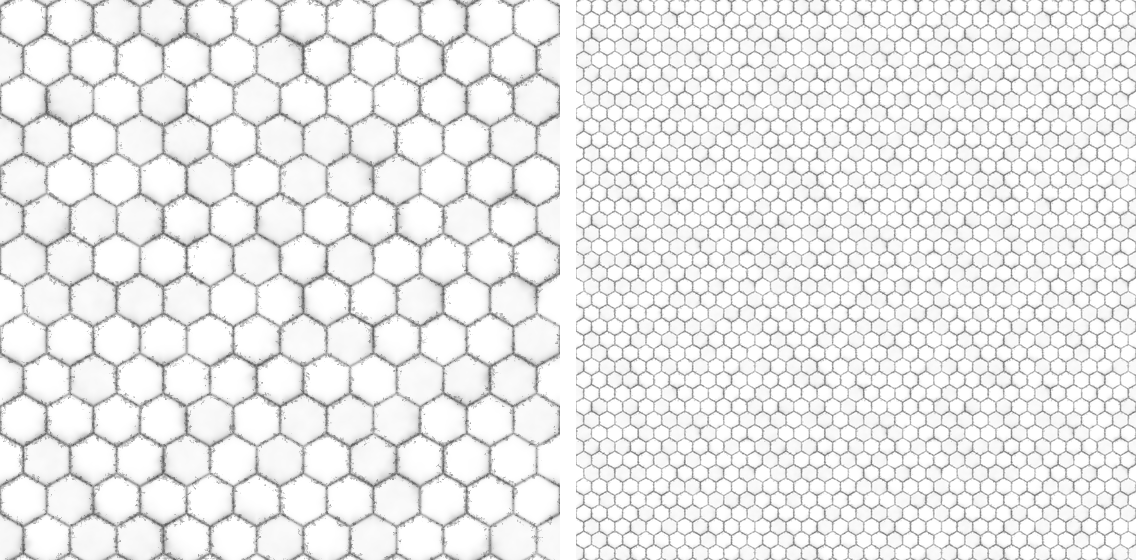
Left, the tile; right, the same tile 3 across and 3 down.
Write a Shadertoy shader that draws this pattern.

```glsl
// Seamless white hexagon tiles with dark, smudged and crumbling grey joints.

#define COLS 12.0          // tiles across
#define ROWS 14.0          // tile rows, must be even
#define JOINT_WIDTH 0.03   // in tile widths, like all lengths below
#define JOINT_DARK 0.33
#define SMUDGE_REACH 0.075
#define SMUDGE_DARK 0.32
#define GRAIN_FALLOFF 4.0
#define GRAIN_DARK 0.24
#define GRAIN_PERIOD 70
#define WEAR_PERIOD 8
#define TINT_SHARE 0.3     // share of slightly grey tiles
#define TINT_DARK 0.03

const float TAU = 6.2831853;
const uint MIX = 1664525u;

// Integer hash to two values in 0..1
vec2 hash2(ivec2 cell) {
    uvec2 v = uvec2(cell) * MIX + 12345u;
    v.x += v.y * MIX;
    v.y += v.x * MIX;
    v ^= v >> 16u;
    v.x += v.y * MIX;
    v.y += v.x * MIX;
    v ^= v >> 16u;
    return vec2(v >> 8u) * exp2(-24.0);
}

float cornerRamp(ivec2 corner, vec2 offset, int period) {
    ivec2 wrapped = ((corner % period) + period) % period;
    float angle = TAU * hash2(wrapped + period * 7).x;
    return dot(vec2(cos(angle), sin(angle)), offset);
}

// Gradient noise that wraps over the unit square
float gradientNoise(vec2 uv, int period) {
    vec2 p = uv * float(period);
    ivec2 i = ivec2(floor(p));
    vec2 f = fract(p);
    vec2 w = f * f * f * (f * (f * 6.0 - 15.0) + 10.0);
    float low = mix(cornerRamp(i, f, period),
                    cornerRamp(i + ivec2(1, 0), f - vec2(1, 0), period), w.x);
    float high = mix(cornerRamp(i + ivec2(0, 1), f - vec2(0, 1), period),
                     cornerRamp(i + ivec2(1, 1), f - vec2(1, 1), period), w.x);
    return mix(low, high, w.y);
}

float fbm(vec2 uv, int period, float gain) {
    float sum = 0.0, amplitude = 0.5;
    for (int octave = 0; octave < 3; octave++) {
        sum += amplitude * gradientNoise(uv, period);
        amplitude *= gain;
        period *= 2;
    }
    return sum;
}

// Distance to the nearest joint; also gives the offset from the tile centre and the tile id
float hexTile(vec2 uv, out vec2 local, out ivec2 id) {
    vec2 p = uv * vec2(COLS, ROWS);
    float nearest = 10.0;
    for (int j = -1; j <= 1; j++) {
        float row = floor(p.y) + float(j);
        float x = p.x - 0.5 * mod(row, 2.0);
        float col = floor(x + 0.5);
        vec2 q = vec2(x - col, (p.y - row - 0.5) * 0.866);
        vec2 a = abs(q);
        float radius = max(a.x, dot(a, vec2(0.5, 0.866)));
        if (radius < nearest) {
            nearest = radius;
            local = q;
            id = ivec2(mod(vec2(col, row), vec2(COLS, ROWS)));
        }
    }
    return max(0.5 - nearest, 0.0);
}

void mainImage(out vec4 fragColor, in vec2 fragCoord) {
    vec2 uv = fragCoord / iResolution.xy;
    vec2 local;
    ivec2 id;
    float edge = hexTile(uv, local, id);
    vec2 tileRandom = hash2(id + 400);
    float pixel = COLS / iResolution.x;

    // Wear drifts over the surface; fine noise breaks up the borders
    float wear = clamp(0.5 + 1.5 * fbm(uv, WEAR_PERIOD, 0.7), 0.0, 1.0);
    float ragged = fbm(uv, GRAIN_PERIOD, 0.9);
    float streak = fbm(uv + tileRandom, 24, 0.6);

    // Each tile is smudged on one side, mostly the lower right, and crumbles on the other
    float angle = -0.9 + 2.4 * (tileRandom.x - 0.5);
    float side = dot(local, vec2(cos(angle), sin(angle))) / max(length(local), 0.05);
    float smudged = clamp(0.5 + 0.5 * side + streak, 0.0, 1.0);
    smudged = mix(0.5, smudged, smoothstep(0.0, 1.5 * pixel, edge));

    // Joint line
    float lineDistance = max(edge + 0.015 * ragged, 0.0) / JOINT_WIDTH;
    float joint = JOINT_DARK * mix(0.55, 1.0, wear) * exp(-lineDistance * lineDistance);

    // Soft smudge fading into the tile
    float strength = smudged * wear;
    float smudge = (0.1 + SMUDGE_DARK * strength)
                 * exp(-edge / (0.025 + SMUDGE_REACH * strength));

    // Speckled crumbs
    float crumble = 0.12 + 0.2 * (0.5 - smudged) + 0.2 * (wear - 0.5);
    float grain = smoothstep(-0.05, 0.12, ragged + crumble - GRAIN_FALLOFF * edge);
    float grainTone = GRAIN_DARK * (0.8 + 1.5 * gradientNoise(uv + 0.37, 190));

    float tint = TINT_DARK * step(1.0 - TINT_SHARE, tileRandom.y) * (0.8 + streak);
    float grey = (1.0 - tint) * (1.0 - joint) * (1.0 - smudge) * (1.0 - grain * grainTone);
    fragColor = vec4(vec3(grey), 1.0);
}
```
